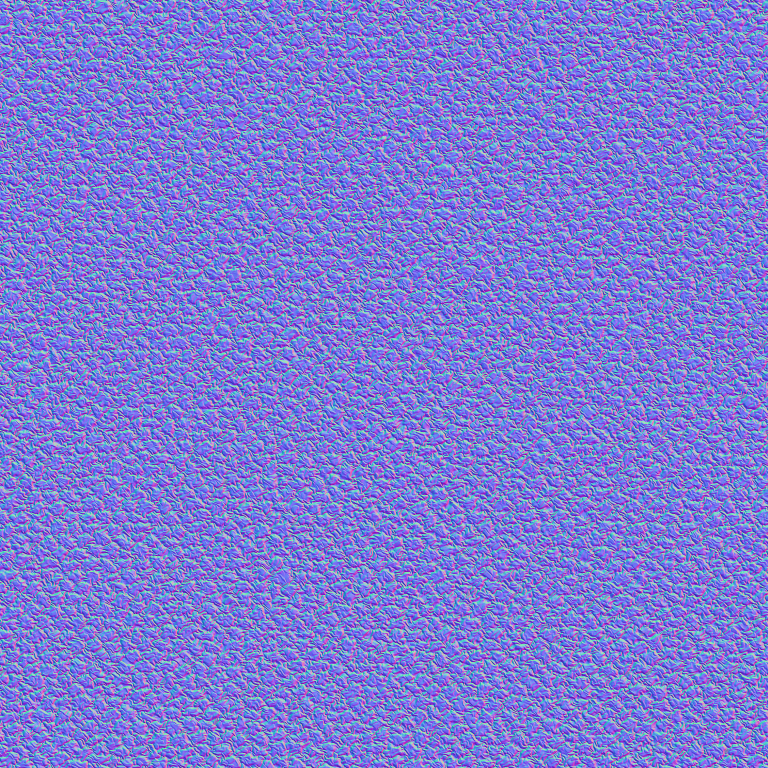
A Shadertoy shader for this texture map:

```glsl
const vec2 GRAIN_COUNT = vec2(45.0, 66.0);
const vec2 WRINKLE_COUNT = vec2(128.0, 182.0);
const vec2 GRAIN_LEAN = vec2(0.55, 0.5);    // grains rise to the upper right
const vec2 WRINKLE_LEAN = vec2(0.5, 0.4);
const vec2 GRAIN_EDGE = vec2(0.08, 0.46);   // valley floor, start of the flat top
const float GRAIN_JITTER = 0.72;
const float WRINKLE_JITTER = 0.88;
const float WRINKLE_EDGE = 0.55;
const float GRAIN_HEIGHT = 0.0024;
const float WRINKLE_HEIGHT = 0.0022;
const float TOP_ROUGHNESS = 0.33;           // wrinkle strength on grain tops
const float WARP = 0.0016;
const float RELIEF = 1.65;
const float NORMAL_LENGTH = 0.92;           // softens the encoded direction
const float SLOPE_STEP = 0.0006;
const int SAMPLES = 2;

vec2 hash2(vec2 p) {
    vec3 q = fract(p.xyx * vec3(0.1031, 0.1030, 0.0973));
    q += dot(q, q.yzx + 33.33);
    return fract((q.xx + q.yz) * q.zy);
}

// Cellular noise on staggered rows:
// x = gap between the two nearest seeds, yz = offset from the nearest
vec3 cells(vec2 p, float jitter) {
    vec2 base = floor(p);
    vec2 local = p - base;
    vec2 offset = vec2(0.0);
    float nearest = 9.0;
    float second = 9.0;
    for (int j = -1; j <= 1; j++) {
        for (int i = -2; i <= 1; i++) {
            vec2 corner = vec2(i, j);
            vec2 seed = corner + 0.5 + jitter * (hash2(base + corner + 17.0) - 0.5);
            seed.x += 0.5 * mod(base.y + corner.y, 2.0);
            vec2 toPoint = local - seed;
            float d = length(toPoint);
            if (d < nearest) {
                second = nearest;
                nearest = d;
                offset = toPoint;
            } else {
                second = min(second, d);
            }
        }
    }
    return vec3(second - nearest, offset);
}

// Layered sines bend the cell borders into organic creases
vec2 bend(vec2 p) {
    vec2 wave = sin(p.yx * vec2(231.0, 187.0) + 2.0 * sin(p * vec2(97.0, 113.0)));
    wave += 0.5 * sin(p.yx * vec2(611.0, 523.0) + 2.5 * sin(p * vec2(307.0, 271.0)));
    return p + WARP * wave;
}

float height(vec2 uv) {
    vec2 p = bend(uv);
    vec3 grain = cells(p * GRAIN_COUNT, GRAIN_JITTER);
    float dome = smoothstep(GRAIN_EDGE.x, GRAIN_EDGE.y, grain.x);
    float body = dome * (1.0 + dot(grain.yz, GRAIN_LEAN));

    vec3 wrinkle = cells(bend(p.yx + 0.37).yx * WRINKLE_COUNT, WRINKLE_JITTER);
    float fold = smoothstep(0.0, WRINKLE_EDGE, wrinkle.x);
    fold *= 1.0 + dot(wrinkle.yz, WRINKLE_LEAN);

    float roughness = mix(1.0, TOP_ROUGHNESS, dome);
    return GRAIN_HEIGHT * body + WRINKLE_HEIGHT * roughness * fold;
}

vec3 surfaceNormal(vec2 uv) {
    vec2 e = vec2(SLOPE_STEP, 0.0);
    vec2 rise = vec2(height(uv + e.xy) - height(uv - e.xy),
                     height(uv + e.yx) - height(uv - e.yx));
    return normalize(vec3(-RELIEF * rise / (2.0 * SLOPE_STEP), 1.0));
}

void mainImage(out vec4 fragColor, in vec2 fragCoord) {
    // Average the normals over each pixel
    vec3 normal = vec3(0.0);
    for (int j = 0; j < SAMPLES; j++) {
        for (int i = 0; i < SAMPLES; i++) {
            vec2 shift = (vec2(i, j) + 0.5) / float(SAMPLES) - 0.5;
            normal += surfaceNormal((fragCoord + shift) / iResolution.y);
        }
    }
    normal *= NORMAL_LENGTH / float(SAMPLES * SAMPLES);

    // Encode the direction as colour
    fragColor = vec4(0.5 + 0.5 * normal, 1.0);
}
```
